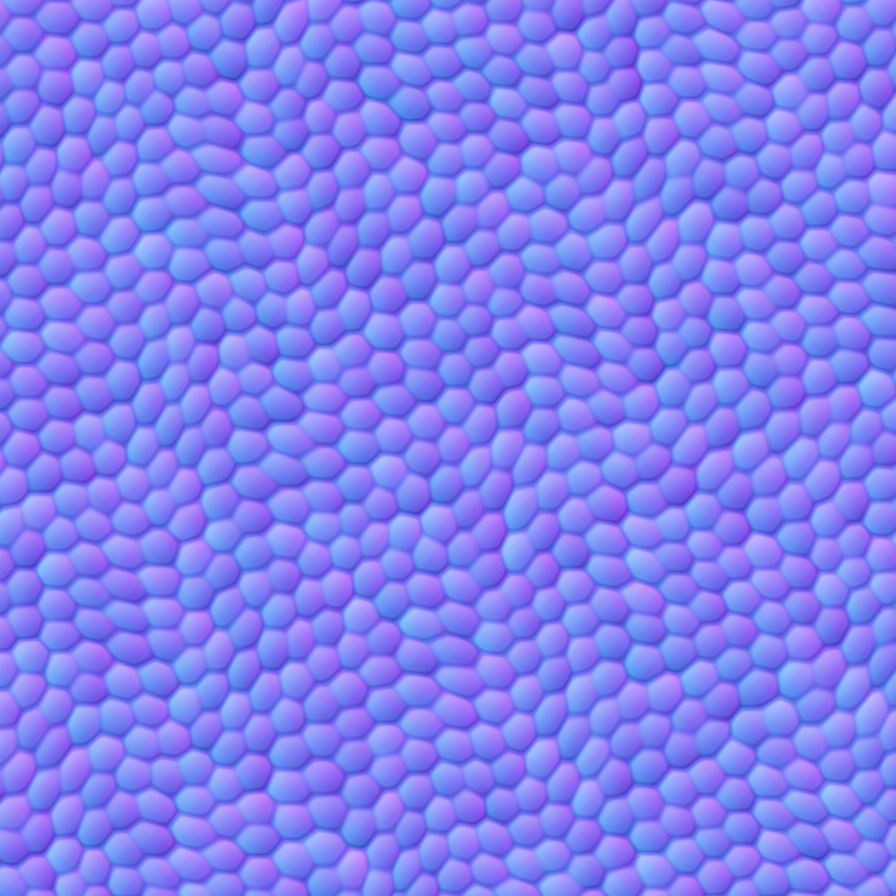
This texture map is drawn by a three.js fragment shader. Its source:

```glsl
// Normal map of small round pebbles packed in wavy, slanting rows.

const vec2  CELL_SIZE   = vec2(0.0385, 0.0355); // spacing along and across rows
const float ROW_ANGLE   = 0.41;                 // tilt of the rows, radians
const float JITTER      = 0.28;                 // scatter of the pebble centres
const float SHARPNESS   = 10.5;                 // crispness of the seams
const float LIGHT_GAIN  = 0.33;                 // slope to red plus green
const float TINT_GAIN   = 0.20;                 // slope to red minus green
const float GROOVE_DARK = 0.14;                 // darkening inside the seams
const float SIDE_SEAM   = 0.45;                 // seam depth between row neighbours
const float TONE_RANGE  = 0.07;                 // difference from pebble to pebble
const float MOTTLE      = 0.018;                // faint colour blotches
const vec3  FLAT_COLOR  = vec3(0.545, 0.538, 0.968);

varying vec2 vUv;

vec2 hash2(vec2 p) {
  vec3 q = fract(p.xyx * vec3(0.1031, 0.1030, 0.0973));
  q += dot(q, q.yzx + 33.33);
  return fract((q.xx + q.yz) * q.zy);
}

vec2 rotate(vec2 p, float a) {
  float c = cos(a), s = sin(a);
  return vec2(c * p.x + s * p.y, c * p.y - s * p.x);
}

// Rows slide along each other and curve gently, so the packing varies
vec2 bend(vec2 p) {
  return p + vec2(0.011 * sin(p.y * 21.0 + 1.2 * sin(p.x * 7.0)),
                  0.008 * sin(p.x * 21.0 + 1.3) + 0.004 * sin(p.x * 33.0 - p.y * 9.0));
}

// Blended cellular noise: xy = offset from the pebble centre, z = seam depth
vec3 pebbles(vec2 q, out vec2 tone) {
  float row0 = floor(q.y);
  vec2 offsetSum = vec2(0.0), squareSum = vec2(0.0), toneSum = vec2(0.0);
  float weightSum = 0.0;
  for (int j = -1; j <= 1; j++) {
    float row = row0 + float(j);
    float shift = 0.5 * mod(row, 2.0);
    float col0 = floor(q.x - shift);
    for (int i = -1; i <= 1; i++) {
      vec2 id = vec2(col0 + float(i), row);
      vec2 centre = id + vec2(0.5 + shift, 0.5) + JITTER * (hash2(id + 71.0) - 0.5);
      vec2 offset = (q - centre) * vec2(1.0, CELL_SIZE.y / CELL_SIZE.x);
      float weight = exp(-SHARPNESS * dot(offset, offset));
      offsetSum += weight * offset;
      squareSum += weight * offset * offset;
      toneSum += weight * (hash2(id + 193.0) - 0.5);
      weightSum += weight;
    }
  }
  // Neighbours disagree about the offset only near a seam
  vec2 mean = offsetSum / weightSum;
  vec2 spread = squareSum / weightSum - mean * mean;
  tone = toneSum / weightSum;
  return vec3(mean, spread.y + SIDE_SEAM * spread.x);
}

// Layered sines for slight unevenness
float mottle(vec2 p) {
  return sin(p.x * 113.0 + 2.0 * sin(p.y * 61.0)) * sin(p.y * 127.0 + 1.7 * sin(p.x * 73.0))
       + 0.5 * sin(p.x * 331.0 - p.y * 271.0);
}

void main() {
  vec2 p = bend(rotate(vUv, ROW_ANGLE));
  vec2 tone;
  vec3 pebble = pebbles(p / CELL_SIZE + 40.0, tone);

  // Slopes across the rows shade the domes, slopes along them tint
  float groove = smoothstep(0.02, 0.23, pebble.z);
  float light = LIGHT_GAIN * pebble.y - GROOVE_DARK * groove + TONE_RANGE * tone.x;
  float tint = TINT_GAIN * pebble.x + TONE_RANGE * tone.y + MOTTLE * mottle(vUv);

  vec3 color = FLAT_COLOR + vec3(light + tint, light - tint, 0.22 * light);
  color.b -= 0.6 * max(-light - 0.08, 0.0);
  gl_FragColor = vec4(clamp(color, 0.0, 1.0), 1.0);
}
```
